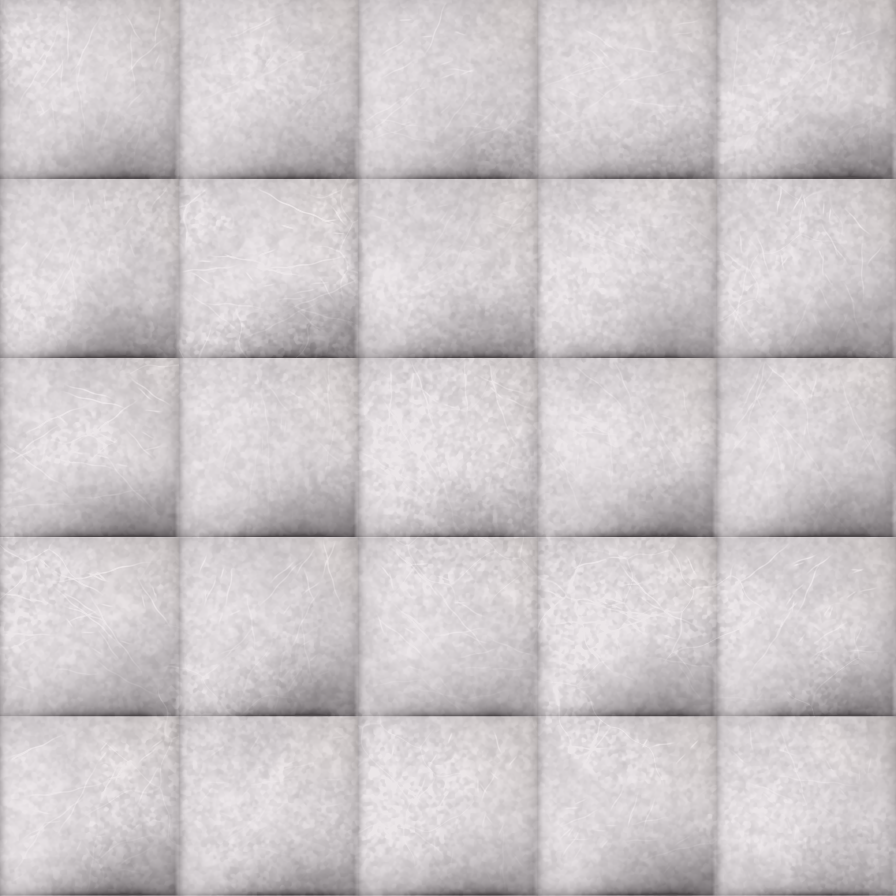
Write a WebGL 2 fragment shader that draws this texture.

```glsl
#version 300 es
precision highp float;
// Five by five grid of pale padded squares with soft seams and dark lower folds.
// Exponential falloffs model each cushion; cellular noise gives the mottling,
// scuffs and cracks, and a loop scatters fine scratches over every square.
uniform vec2 u_resolution;
out vec4 fragColor;

const float TILES = 5.0;
const vec3 SHADOW = vec3(0.31, 0.29, 0.30);
const vec3 LIGHT = vec3(0.92, 0.90, 0.91);
const vec3 WARM = vec3(0.004, 0.001, -0.010);

vec2 hash2(vec2 p) {
    vec3 h = fract(p.xyx * vec3(0.1031, 0.1030, 0.0973));
    h += dot(h, h.yzx + 33.33);
    return fract((h.xx + h.yz) * h.zy);
}

// Cellular noise: nearest distance, second distance, blended random value.
vec3 cellular(vec2 p) {
    vec2 base = floor(p);
    float first = 9.0, second = 9.0, total = 0.0, weights = 0.0;
    for (int y = -1; y <= 1; y++) {
        for (int x = -1; x <= 1; x++) {
            vec2 cell = base + vec2(x, y);
            vec2 rnd = hash2(cell + 57.0);
            float d = length(cell + rnd - p);
            second = min(second, max(first, d));
            first = min(first, d);
            float w = exp(-5.0 * d * d);
            total += w * hash2(cell + 191.0).x;
            weights += w;
        }
    }
    return vec3(first, second, total / weights);
}

// Layered sines bend straight features a little.
vec2 warp(vec2 p, float amount) {
    return p + amount * (sin(p.yx * 5.3 + 1.7) + 0.5 * sin(p.yx * 13.1 + p * 4.0)
        + 0.25 * sin(p.yx * 31.0 - p * 9.0));
}

float falloff(float d, float reach) {
    return exp(-d / reach);
}

float stroke(float d, float width, float pixel) {
    return (1.0 - smoothstep(width - pixel * 0.5, width + pixel, d))
        * min(1.0, 2.0 * width / pixel);
}

// Brightness of one cushion; q runs from 0 to 1 across it.
float cushion(vec2 q, vec2 rnd, float pixel) {
    float inside = smoothstep(0.0, 0.04, q.x) * smoothstep(1.0, 0.97, q.x);
    float middle = smoothstep(0.0, 0.45, q.x) * smoothstep(1.02, 0.75, q.x);
    float edge = smoothstep(0.0, max(0.005, pixel * 0.6), q.y);
    vec2 glow = (q - vec2(0.15 + 0.2 * rnd.x, 0.48)) * vec2(2.2, 2.1);
    float v = 0.793 + 0.065 * exp(-dot(glow, glow)) * inside;
    v -= 0.18 * smoothstep(0.5, 0.02, q.y) * smoothstep(0.1, 0.75, q.x)
        * inside * edge * mix(0.55, 1.15, rnd.y);
    v -= edge * falloff(q.y, 0.07) * mix(0.10, 0.20, middle);
    v -= edge * falloff(q.y, 0.018) * mix(0.10, 0.30, middle);
    v -= 0.035 * falloff(1.0 - q.y, 0.06);
    v -= 0.12 * (falloff(q.x, 0.022) + falloff(1.0 - q.x, 0.028));
    v -= 0.03 * falloff(1.0 - q.x, 0.1) * inside;
    return v;
}

// Fine pale scratches sharing a loose direction within one square.
float scratches(vec2 q, vec2 id, vec2 rnd, float pixel) {
    float sum = 0.0;
    for (int i = 0; i < 26; i++) {
        vec2 a = hash2(id * 17.0 + float(i) * 3.7);
        vec2 b = hash2(id * 29.0 + float(i) * 5.3 + 80.0);
        float angle = rnd.x * 3.14 + (b.x - 0.5) * 1.5;
        vec2 dir = vec2(cos(angle), sin(angle));
        vec2 r = q - mix(vec2(0.1), vec2(0.9), a);
        float along = dot(r, dir);
        float across = dot(r, vec2(-dir.y, dir.x))
            + 0.008 * sin(along * 11.0 + a.x * 6.0) + 0.003 * sin(along * 47.0);
        float reach = mix(0.04, 0.34, b.y * b.y * b.y);
        float fade = smoothstep(reach, reach * 0.3, abs(along));
        sum += fade * stroke(abs(across), 0.0025, pixel) * mix(0.25, 1.0, a.y);
    }
    vec2 border = smoothstep(vec2(0.0), vec2(0.05), min(q, 1.0 - q));
    return sum * border.x * border.y;
}

void main() {
    vec2 p = gl_FragCoord.xy / u_resolution * TILES;
    float pixel = TILES / min(u_resolution.x, u_resolution.y);
    vec2 id = floor(p), q = fract(p);
    vec2 rnd = hash2(id + 11.0);
    float wear = hash2(id + 43.0).x;

    // Cloth mottling from coarse to fine.
    float cloud = cellular(warp(p, 0.04) * 4.0 + 9.0).z - 0.5;
    float mottle = cellular(p * 24.0).z - 0.5;
    float grain = cellular(p * 48.0 + 5.0).z - 0.5;
    float v = cushion(q, rnd, pixel);
    v += 0.045 * cloud + 0.058 * mottle + 0.050 * grain;

    // Worn patches, with cracks showing only inside them.
    vec2 bent = warp(p, 0.045);
    float patchy = smoothstep(0.45, 0.8, cellular(bent * 2.3 + 31.0).z);
    vec3 web = cellular(bent * 3.1 + 70.0);
    float crack = stroke((web.y - web.x) / 6.2, 0.0018, pixel) * patchy;
    v += patchy * (0.028 + 0.05 * grain) * mix(0.4, 1.2, wear);
    v += 0.08 * crack * smoothstep(0.2, 0.8, wear);
    v += 0.10 * min(1.0, scratches(q, id, rnd, pixel)) * mix(0.3, 1.0, wear);

    vec3 color = mix(SHADOW, LIGHT, clamp((v - 0.29) / 0.61, 0.0, 1.0));
    color += WARM * smoothstep(0.3, 1.0, q.x * q.y + cloud * 0.4);
    fragColor = vec4(color, 1.0);
}
```
